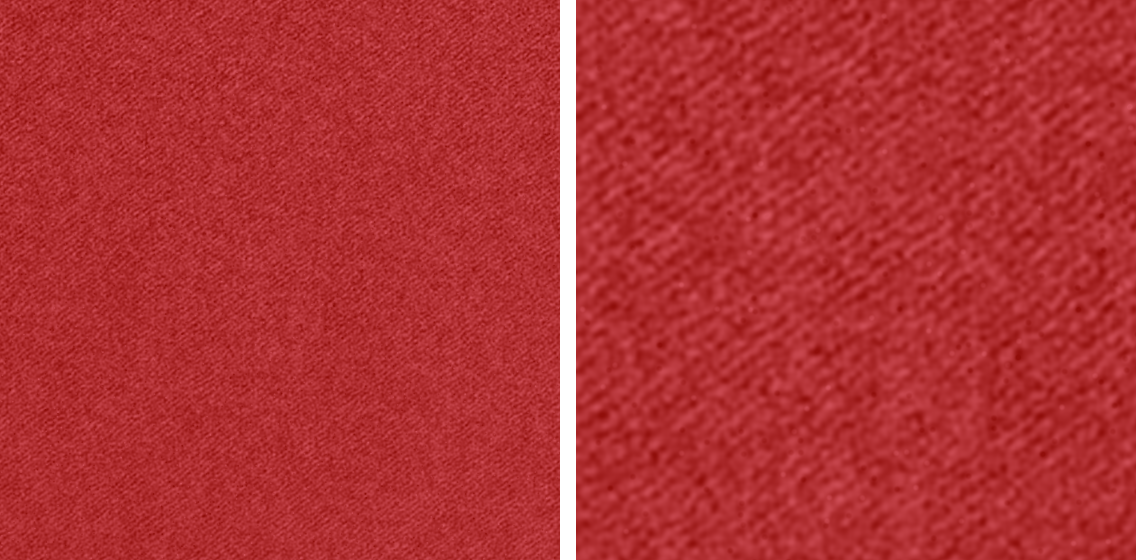
Left, the full canvas; right, a detail of the centre.
Write a three.js fragment shader that draws this texture.

```glsl
// Red wool twill: fine diagonal ribs of beaded yarn with fuzzy grain and faint mottling.
varying vec2 vUv;

float hash(vec2 p) {
  vec3 q = fract(vec3(p.xyx) * 0.1031);
  q += dot(q, q.yzx + 33.33);
  return fract((q.x + q.y) * q.z);
}

// Smooth value noise, centred on zero
float noise(vec2 p) {
  vec2 cell = floor(p);
  vec2 f = fract(p);
  f = f * f * (3.0 - 2.0 * f);
  float low = mix(hash(cell), hash(cell + vec2(1.0, 0.0)), f.x);
  float high = mix(hash(cell + vec2(0.0, 1.0)), hash(cell + vec2(1.0, 1.0)), f.x);
  return mix(low, high, f.y) - 0.5;
}

// Slope of a random direction at one lattice corner
float slope(vec2 corner, vec2 offset) {
  vec2 direction = 2.0 * vec2(hash(corner), hash(corner + 57.0)) - 1.0;
  return dot(direction, offset);
}

// Gradient noise: even grains without broad drift
float grains(vec2 p) {
  vec2 cell = floor(p);
  vec2 f = fract(p);
  vec2 w = f * f * (3.0 - 2.0 * f);
  vec2 right = vec2(1.0, 0.0);
  vec2 up = vec2(0.0, 1.0);
  float low = mix(slope(cell, f), slope(cell + right, f - right), w.x);
  float high = mix(slope(cell + up, f - up), slope(cell + 1.0, f - 1.0), w.x);
  return mix(low, high, w.y);
}

// Small round flecks in a few random cells
float flecks(vec2 p, float share) {
  vec2 cell = floor(p);
  vec2 centre = 0.35 + 0.3 * vec2(hash(cell + 17.0), hash(cell + 71.0));
  float dotShape = 1.0 - smoothstep(0.08, 0.35, length(fract(p) - centre));
  return dotShape * step(1.0 - share, hash(cell + 130.0));
}

void main() {
  // Weave axes: x runs along the ribs, y across them
  vec2 weave = vec2(dot(vUv, vec2(0.8, 0.6)), dot(vUv, vec2(-0.6, 0.8))) + 2.0;
  vec2 stitch = weave * vec2(125.0, 106.0);
  stitch.y += 0.4 * noise(vUv * 24.0 + 7.0) + 0.4 * noise(vUv * 95.0 + 31.0);

  // Ribs, with a random brightness for each short bead of yarn
  float rib = cos(6.2832 * stitch.y) * (0.2 + 0.16 * noise(vUv * 40.0 + 50.0));
  float bead = 0.4 * noise(stitch);

  // Fuzzy fibres, and only a slight unevenness of the dye
  float fibre = 0.8 * grains(vUv * 185.0 + 20.0) + 0.5 * noise(vUv * 245.0 + 90.0);
  float mottle = 0.13 * noise(vUv * 46.0 + 12.0) + 0.07 * noise(vUv * 13.0 + 64.0);
  float streak = 0.08 * noise(vUv * vec2(34.0, 3.0) + 140.0);

  // Crisper weave toward the top, brighter light toward the right
  float crispness = mix(0.92, 1.2, vUv.y);
  float tone = 0.47 + crispness * (rib + bead + fibre) + mottle + streak;
  tone += 0.11 * (vUv.x - 0.5);

  // Pale lint and dark pits between the yarns
  tone += 0.45 * flecks(vUv * 150.0, 0.02);
  tone -= 0.4 * flecks(vUv * 140.0 + 300.0, 0.06);

  vec3 deepRed = vec3(0.624, 0.113, 0.11);
  vec3 paleRed = vec3(0.765, 0.26, 0.286);
  gl_FragColor = vec4(mix(deepRed, paleRed, clamp(tone, -0.4, 1.4)), 1.0);
}
```
